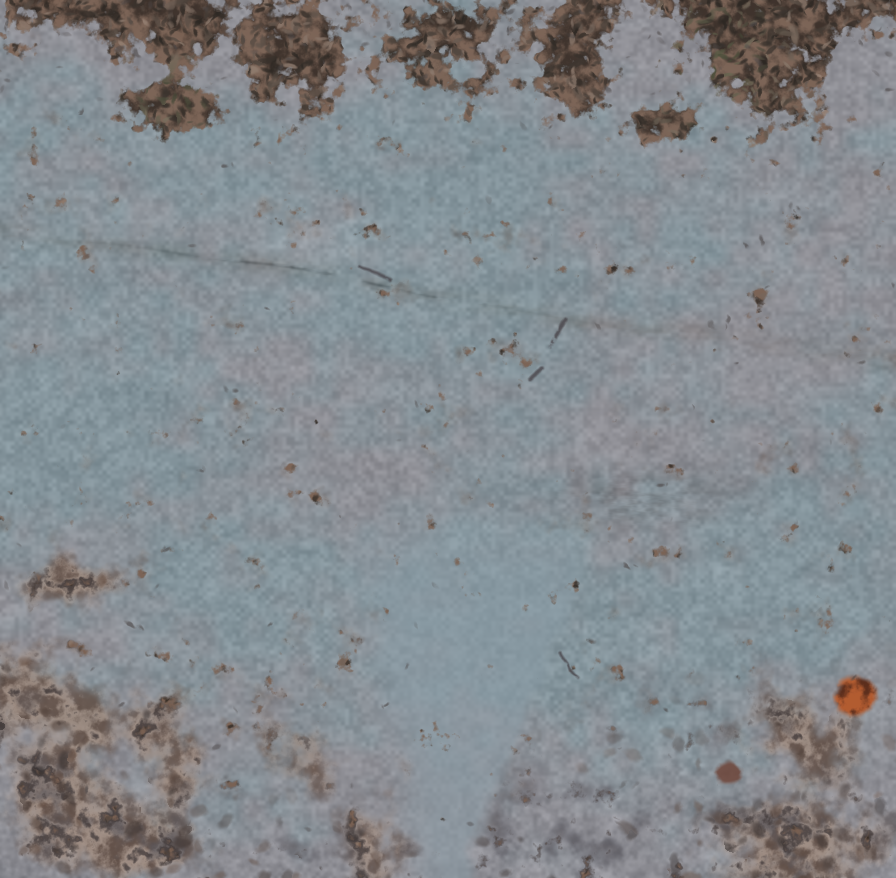
A WebGL 2 fragment shader for this texture:

```glsl
#version 300 es
precision highp float;
// Weathered pale concrete with dry leaves along the top and rusty soil below.
uniform vec2 u_resolution;
out vec4 fragColor;

// Patches: centre.xy, radii.xy, in units of canvas height
const vec4 LEAF_PATCHES[10] = vec4[10](
  vec4(.05, 1.02, .12, .05), vec4(.20, .985, .09, .05), vec4(.195, .88, .06, .028),
  vec4(.34, .94, .06, .07), vec4(.53, .965, .085, .06), vec4(.66, .95, .04, .09),
  vec4(.76, .86, .045, .02), vec4(.87, .93, .08, .08), vec4(.82, 1.01, .12, .05),
  vec4(1.0, 1.01, .07, .05));
const vec4 SOIL_PATCHES[10] = vec4[10](
  vec4(.08, .335, .05, .03), vec4(.02, .22, .06, .05), vec4(.11, .18, .07, .04),
  vec4(.07, .09, .08, .06), vec4(.20, .13, .04, .05), vec4(.345, .13, .045, .035),
  vec4(.43, .04, .035, .06), vec4(.15, .03, .09, .04), vec4(.92, .16, .07, .06),
  vec4(.91, .03, .12, .06));

float hash(vec2 p) {
  return fract(sin(dot(p, vec2(127.1, 311.7))) * 43758.5453);
}

float noise(vec2 p) {
  vec2 i = floor(p), f = fract(p);
  f = f * f * (3.0 - 2.0 * f);
  return mix(mix(hash(i), hash(i + vec2(1, 0)), f.x),
             mix(hash(i + vec2(0, 1)), hash(i + vec2(1, 1)), f.x), f.y);
}

float fbm(vec2 p) {
  float sum = 0.0, amp = 0.53;
  for (int i = 0; i < 4; i++) {
    sum += amp * noise(p);
    p = mat2(1.6, 1.2, -1.2, 1.6) * p + 7.3;
    amp *= 0.5;
  }
  return sum;
}

float blob(vec2 p, vec2 centre, vec2 radii) {
  vec2 q = (p - centre) / radii;
  return exp(-dot(q, q));
}

float patchField(vec2 p, vec4 patches[10]) {
  float sum = 0.0;
  for (int i = 0; i < 10; i++) sum += blob(p, patches[i].xy, patches[i].zw);
  return min(sum, 1.1);
}

// Scattered oriented flakes: x = coverage, y = random id
vec2 flakes(vec2 p, float scale, float density, float slim, float px) {
  vec2 g = p * scale, cell = floor(g), best = vec2(0);
  float edge = px * scale + 0.15;
  for (int k = 0; k < 9; k++) {
    vec2 c = cell + vec2(k % 3 - 1, k / 3 - 1);
    vec2 d = g - c - vec2(hash(c + 3.7), hash(c + 9.1));
    float a = 6.283 * hash(c + 5.3);
    d = mat2(cos(a), -sin(a), sin(a), cos(a)) * d;
    float r = 0.2 + 0.4 * hash(c + 2.9);
    float cover = 1.0 - smoothstep(-edge, edge, length(d * vec2(1.0, slim)) - r);
    cover *= step(hash(c + scale), density);
    if (cover > best.x) best = vec2(cover, hash(c + 8.8));
  }
  return best;
}

float twig(vec2 p, vec2 a, vec2 b, float width, float px) {
  vec2 d = b - a;
  float t = clamp(dot(p - a, d) / dot(d, d), 0.0, 1.0);
  return 1.0 - smoothstep(width - px, width + 2.0 * px, length(p - a - d * t));
}

vec3 concrete(vec2 p) {
  float tone = fbm(p * vec2(4.0, 6.0) + 2.0) + 0.35 * (noise(p * 38.0) - 0.5);
  tone += 0.3 * blob(p, vec2(.42, .48), vec2(.2, .13)) - 0.2 * blob(p, vec2(.1, .53), vec2(.2, .16));
  tone += 0.25 * smoothstep(.3, .05, p.y) + 0.25 * smoothstep(.84, .95, p.y);
  vec3 col = mix(vec3(.515, .58, .61), vec3(.56, .56, .585), smoothstep(.2, .85, tone));
  col += 0.05 * (fbm(p * vec2(12.0, 40.0)) - 0.5);
  return col + 0.08 * (noise(p * 210.0) - 0.5) + 0.05 * (noise(p * 100.0) - 0.5);
}

void main() {
  vec2 p = gl_FragCoord.xy / u_resolution.y;
  float px = 1.0 / u_resolution.y;
  vec3 col = concrete(p);
  float rough = fbm(p * 30.0), fine = fbm(p * 75.0 + 3.0);

  // Pale tapering wash and a bright smear
  float wobble = 0.03 * (rough - 0.5);
  float right = mix(.535, .655, smoothstep(0.0, .36, p.y)) + wobble;
  float left = mix(.48, .41, p.y / .36) + wobble;
  float wash = smoothstep(left - .03, left + .03, p.x) * (1.0 - smoothstep(right - .01, right + .012, p.x));
  wash *= 1.0 - smoothstep(.30, .46, p.y);
  col = mix(col, vec3(.54, .61, .65), 0.55 * wash);
  col += 0.045 * blob(p, vec2(.36, .725), vec2(.08, .025));

  // Worn seam crossing the slab, and a dull stain
  float seam = p.y - (.742 - .155 * p.x + 0.012 * (noise(p.xx * 6.0) - 0.5));
  float broken = smoothstep(.3, .7, fbm(p * vec2(30.0, 90.0)));
  col -= vec3(.04, .055, .07) * exp(-pow(seam / .012, 2.0)) * (0.3 + 0.6 * broken);
  col -= 0.12 * broken * exp(-pow(seam / .002, 2.0)) * blob(p, vec2(.38, .69), vec2(.2, .15));
  col -= vec3(.10, .12, .13) * blob(p, vec2(.73, .43), vec2(.09, .03)) * broken;

  // Soil, mottling and grit
  float open = 1.0 - wash;
  float soil = smoothstep(.2, 1.0, patchField(p, SOIL_PATCHES) + 1.5 * (rough - 0.5)) * open;
  vec3 earth = mix(vec3(.37, .28, .23), vec3(.62, .53, .47), smoothstep(.3, .6, fine));
  col = mix(col, earth, 0.75 * soil);
  float grit = smoothstep(.33, .04, p.y + .3 * blob(p, vec2(.42, .25), vec2(.2))) * open;
  col = mix(col, vec3(.37, .37, .40), 0.6 * grit * smoothstep(.52, .75, rough));
  col = mix(col, vec3(.23, .20, .20), 0.8 * max(grit, soil) * smoothstep(.62, .74, 0.6 * fine + 0.4 * rough + 0.06 * soil));
  col += 0.12 * grit * (fine - 0.5);
  vec2 bent = p + 0.012 * (vec2(fine, rough) - 0.5);
  vec2 stones = flakes(bent, 55.0, 0.16 + 0.2 * soil, 1.5, px);
  col = mix(col, mix(vec3(.20, .18, .18), vec3(.42, .33, .28), stones.y), 0.65 * stones.x * max(grit * 0.7, soil));
  float rust = smoothstep(.3, .6, blob(bent, vec2(.975, .206), vec2(.027, .023)));
  col = mix(col, mix(vec3(.36, .18, .11), vec3(.70, .36, .19), smoothstep(.3, .65, fine)), rust);
  col = mix(col, vec3(.42, .25, .20), 0.8 * smoothstep(.3, .7, blob(bent, vec2(.83, .118), vec2(.015))));

  // Leaf litter with ragged, broken margins
  float litter = patchField(p, LEAF_PATCHES) + 1.1 * (rough - 0.5) + 1.3 * (fine - 0.5);
  float cover = smoothstep(.40, .66, litter);
  float green = max(blob(p, vec2(.81, .93), vec2(.06, .07)), 0.7 * blob(p, vec2(.2, .89), vec2(.07, .04)));
  vec3 leafCol = mix(vec3(.22, .17, .14), vec3(.48, .38, .32), smoothstep(.3, .7, fine));
  for (int i = 0; i < 3; i++) {
    vec2 leaf = flakes(bent + float(i) * 0.37, 50.0 + 20.0 * float(i), 0.6, 2.4, px);
    vec3 tint = mix(vec3(.13, .11, .09), vec3(.62, .53, .47), leaf.y * leaf.y);
    tint = mix(tint, vec3(.23, .29, .17), 0.7 * green * step(.45, leaf.y));
    leafCol = mix(leafCol, tint, 0.75 * leaf.x);
  }
  col = mix(col, leafCol, 0.92 * cover);

  // Stray crumbs and a few twigs
  vec2 crumbs = flakes(bent, 110.0, 0.012 + 0.12 * smoothstep(.84, .97, p.y), 2.0, px);
  col = mix(col, vec3(.30, .28, .28), 0.65 * crumbs.x * crumbs.y);
  vec2 q = p + 0.006 * (vec2(fine, rough) - 0.5);
  float twigs = twig(q, vec2(.626, .605), vec2(.644, .636), .0016, px);
  twigs = max(twigs, twig(q, vec2(.604, .569), vec2(.617, .581), .0016, px));
  twigs = max(twigs, twig(q, vec2(.41, .697), vec2(.445, .681), .001, px));
  twigs = max(twigs, twig(q, vec2(.638, .255), vec2(.658, .228), .001, px));
  col = mix(col, vec3(.27, .25, .27), 0.75 * twigs * smoothstep(.25, .5, fine));
  fragColor = vec4(clamp(col, 0.0, 1.0), 1.0);
}
```
